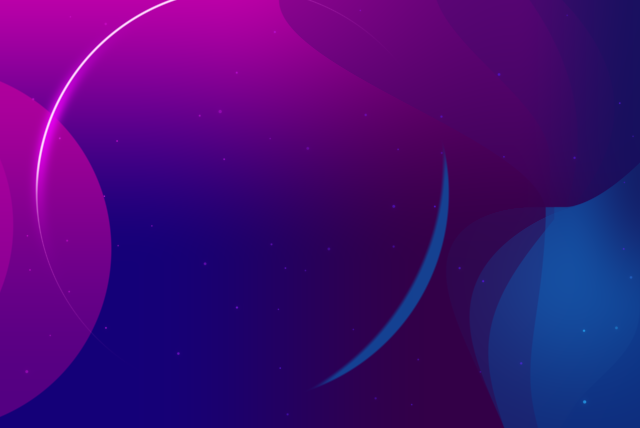
A Shadertoy shader for this background:

```glsl
// Neon ring and translucent discs over a magenta to indigo gradient, with blue waves on the right.

const float PI = 3.14159265;

float hash(vec2 p) {
    vec3 q = fract(vec3(p.xyx) * 0.1031);
    q += dot(q, q.yzx + 33.33);
    return fract((q.x + q.y) * q.z);
}

// Antialiased coverage, positive inside.
float fill(float d) {
    float px = 1.0 / iResolution.y;
    return smoothstep(-px, px, d);
}

float angleGap(float a, float b) {
    return abs(mod(a - b + PI, 2.0 * PI) - PI);
}

// Left border of a petal: a start, a linear drift and a skewed bulge.
float petalEdge(float depth, float top, float start, float drift, float bulge, float skew) {
    float t = clamp((depth - top) / (1.0 - top), 0.0, 1.0);
    return start - drift * t - bulge * sin(PI * pow(t, skew));
}

vec3 backdrop(vec2 p, float depth) {
    vec3 indigo = mix(vec3(0.08, 0.0, 0.47), vec3(0.20, 0.0, 0.28), smoothstep(0.3, 1.05, p.x));
    vec3 magenta = mix(vec3(0.80, 0.0, 0.68), vec3(0.48, 0.0, 0.50), smoothstep(0.5, 1.2, p.x));
    return mix(indigo, magenta, 1.0 - smoothstep(-0.15, 0.62, depth));
}

vec3 upperWaves(vec3 col, vec2 p, float depth) {
    vec4 edges = vec4(0.654 + 0.625 * smoothstep(0.0, 0.498, depth),
                      1.016 + 0.273 * smoothstep(-0.04, 0.371, depth),
                      1.354 - 1.09 * pow(depth - 0.322, 2.0),
                      1.440 - 1.90 * pow(depth - 0.254, 2.0));
    float fade = 1.0 - smoothstep(0.3, 0.62, depth);
    for (int i = 0; i < 4; i++) {
        vec3 tint = mix(vec3(0.24, 0.03, 0.42), vec3(0.09, 0.07, 0.38), float(i) / 3.0);
        col = mix(col, tint, (i == 0 ? 0.34 : 0.23) * fade * fill(p.x - edges[i]));
    }
    return mix(col, vec3(0.05, 0.07, 0.36), 0.75 * smoothstep(1.2, 1.52, p.x));
}

vec3 bluePetals(vec3 col, vec2 p, float depth) {
    float crest = 0.484 - 0.104 * pow(clamp((p.x - 1.328) / 0.172, 0.0, 1.0), 1.6);
    float below = fill(depth - crest);
    vec4 edges = vec4(petalEdge(depth, 0.484, 1.250, 0.068, 0.186, 0.5),
                      petalEdge(depth, 0.484, 1.348, 0.166, 0.176, 0.7),
                      petalEdge(depth, 0.512, 1.299, 0.117, 0.088, 1.0),
                      petalEdge(depth, 0.512, 1.279, 0.018, 0.023, 2.0));
    vec4 alphas = vec4(0.10, 0.30, 0.48, 0.60);
    // Light gathers near the joint and sinks toward the far right.
    float glow = exp(-dot(p - vec2(1.33, 0.35), p - vec2(1.33, 0.35)) * 14.0);
    vec3 blue = mix(vec3(0.05, 0.18, 0.49), vec3(0.07, 0.35, 0.68), glow);
    float shade = smoothstep(1.33, 1.52, p.x) * (1.0 - smoothstep(0.42, 0.75, depth));
    blue = mix(blue, vec3(0.08, 0.10, 0.38), 0.8 * shade);
    for (int i = 0; i < 4; i++)
        col = mix(col, blue, alphas[i] * below * fill(p.x - edges[i]));
    // Faint overlapping fold in the corner.
    float fold = fill(p.x - 1.5 + 0.62 * pow(max(depth - 0.70, 0.0), 1.0) * smoothstep(0.7, 0.95, depth));
    return mix(col, vec3(0.04, 0.17, 0.50), 0.25 * fold * below);
}

vec3 stars(vec3 col, vec2 p) {
    vec2 cell = floor(p * 10.0);
    float pick = hash(cell + 7.0);
    vec2 spot = (cell + 0.15 + 0.7 * vec2(hash(cell + 19.0), hash(cell + 53.0))) / 10.0;
    float radius = mix(0.0012, 0.0036, pow(hash(cell + 91.0), 3.0));
    vec3 tint = mix(vec3(0.32, 0.08, 0.85), vec3(0.85, 0.08, 0.85), smoothstep(0.9, 0.0, p.x - 0.6 * p.y + 0.2));
    tint = mix(tint, vec3(0.15, 0.65, 0.95), smoothstep(1.2, 1.3, p.x) * (1.0 - smoothstep(0.3, 0.45, p.y)));
    float dist = length(p - spot);
    float light = fill(radius - dist) + 0.25 * exp(-dist / radius * 0.8);
    return mix(col, tint, step(pick, 0.36) * min(light, 1.0) * mix(0.4, 0.9, hash(cell + 31.0)));
}

void mainImage(out vec4 fragColor, in vec2 fragCoord) {
    vec2 p = fragCoord / iResolution.y;
    p.x *= 1.5 * iResolution.y / iResolution.x;
    float depth = 1.0 - p.y;

    vec3 col = backdrop(p, depth);
    col = upperWaves(col, p, depth);
    col = bluePetals(col, p, depth);

    // Discs on the left.
    vec3 discTint = mix(vec3(0.40, 0.0, 0.52), vec3(0.74, 0.0, 0.62), smoothstep(0.05, 0.8, p.y));
    col = mix(col, discTint, 0.78 * fill(0.425 - length(p - vec2(-0.164, 0.418))));
    col = mix(col, vec3(0.75, 0.0, 0.65), 0.4 * fill(0.406 - length(p - vec2(-0.375, 0.473))));

    col = stars(col, p);

    // Ring coordinates: angle and signed distance from the line.
    vec2 r = p - vec2(0.5645, 0.549);
    float angle = atan(r.y, r.x);
    float s = length(r) - 0.4785;

    // Blue crescent, tapered at both ends.
    float along = (angle + 0.5) / 0.8;
    float width = 0.038 * max(1.0 - along * along, 0.0);
    float crescent = smoothstep(0.0, 0.012, s - 0.0095 + width) * (1.0 - smoothstep(0.006, 0.012, s));
    col = mix(col, vec3(0.06, 0.30, 0.62), 0.85 * crescent * smoothstep(0.0, 0.02, width));

    // Neon glow, then the bright line with fading tails.
    float arc = exp(-pow(angleGap(angle, 2.8) / 0.36, 2.0));
    col = mix(col, vec3(0.90, 0.0, 0.95), 0.9 * arc * exp(-pow((s + 0.005) / 0.017, 2.0)));
    float gap = angleGap(angle, 2.4);
    float bright = 1.0 - smoothstep(0.55, 1.05, gap);
    float tail = 1.0 - smoothstep(0.7, 1.8, gap);
    float line = fill(mix(0.0009, 0.0026, bright) - abs(s));
    col = mix(col, mix(vec3(0.78, 0.25, 0.78), vec3(1.0, 0.86, 1.0), bright), line * max(bright, 0.65 * tail));

    fragColor = vec4(col, 1.0);
}
```
